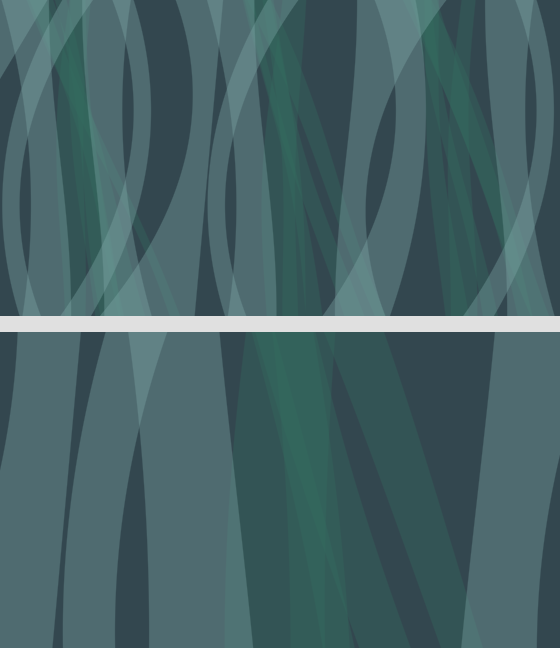
Top: the whole. Bottom: its middle third, enlarged.
A WebGL 2 fragment shader for this background:

```glsl
#version 300 es
precision highp float;

uniform vec2 u_resolution;
out vec4 outColor;

const vec3 DEEP_SLATE = vec3(0.20, 0.28, 0.31);
const vec3 FERN_TINT = vec3(0.20, 0.43, 0.375);
const vec3 MIST_TINT = vec3(0.505, 0.67, 0.67);
const float FERN_ALPHA = 0.33;
const float MIST_ALPHA = 0.36;

const int FERN_CLUMPS = 3;
const int FERNS_PER_CLUMP = 5;
const float FERN_SPACING = 0.60;
const float FERN_WIDTH = 0.055;
const float FERN_SLANT = 0.11;
const float FERN_SPREAD = 0.20;

const int MIST_PAIRS = 5;
const float MIST_SPACING = 0.40;
const float MIST_BUNCHING = 0.075;
const float LENS_HALF_WIDTH = 0.018;
const float LENS_TILT = 0.15;
const float SWEEP_BEND = 0.55;
const float UPRIGHT_BEND = 0.22;
const float UPRIGHT_REACH = 0.11;
const float UPRIGHT_SWAY = 0.035;
const float HALF_PI = 1.570796;

float hash(float n) {
    return fract(sin(n * 127.1 + 3.7) * 4375.85);
}

// Smooth coverage between two edges, given in any order.
float band(float x, float edgeA, float edgeB) {
    float left = min(edgeA, edgeB);
    float right = max(edgeA, edgeB);
    float scale = u_resolution.y * 0.8;
    return clamp((x - left) * scale + 0.5, 0.0, 1.0)
         * clamp((right - x) * scale + 0.5, 0.0, 1.0);
}

// Dark green strands that fan out within each clump.
vec3 paintFerns(vec3 color, vec2 p) {
    for (int i = 0; i < FERN_CLUMPS; i++) {
        float fi = float(i);
        float center = 0.24 + FERN_SPACING * fi + 0.11 * sin(HALF_PI * fi);
        for (int j = 0; j < FERNS_PER_CLUMP; j++) {
            float fj = float(j);
            float seed = fi * 7.0 + fj;
            float slant = FERN_SLANT * fj - 0.03;
            float x = center + FERN_SPREAD * (hash(seed) - 0.5)
                    + slant * (0.55 - p.y)
                    + 0.018 * sin(4.5 * p.y + 6.0 * hash(seed + 31.0));
            float halfWidth = 0.5 * FERN_WIDTH * (0.8 + 0.8 * hash(seed + 57.0))
                            + 0.010 * sin(3.0 * p.y + seed);
            color = mix(color, FERN_TINT, FERN_ALPHA * band(p.x, x - halfWidth, x + halfWidth));
        }
    }
    return color;
}

vec3 addMist(vec3 color, float x, float edgeA, float edgeB) {
    return mix(color, MIST_TINT, MIST_ALPHA * band(x, edgeA, edgeB));
}

// Pale pairs: a sweeping ribbon crosses an upright one around a lens.
vec3 paintMist(vec3 color, vec2 p) {
    for (int i = 0; i < MIST_PAIRS; i++) {
        float fi = float(i);
        float center = 0.08 + MIST_SPACING * fi - MIST_BUNCHING * (1.0 - cos(2.0 * HALF_PI * fi * 0.5));
        float side = cos(2.7 * fi) > 0.0 ? 1.0 : -1.0;
        float loose = max(0.0, -sin(HALF_PI * fi));
        float lens = LENS_HALF_WIDTH + 0.03 * loose;

        float d = p.y - 0.5 + side * LENS_TILT;
        float sweepInner = center + side * (SWEEP_BEND * d * d - lens);
        float sweepWidth = 0.055 + 0.04 * loose + (0.1 + 0.18 * loose) * d * d;
        color = addMist(color, p.x, sweepInner, sweepInner - side * sweepWidth);

        float u = p.y - 0.5 + side * (LENS_TILT - 0.32 * loose);
        float bend = UPRIGHT_BEND + 0.35 * loose;
        float uprightInner = center + side * (lens - bend * u * u);
        float sway = UPRIGHT_SWAY * (1.0 - 2.0 * loose) * sin(3.2 * (p.y - 0.5));
        color = addMist(color, p.x, uprightInner, center + side * UPRIGHT_REACH - sway);
    }

    // Broad drifting ribbon and the slanted corner veil.
    float drift = p.y - 0.7;
    color = addMist(color, p.x, 0.61 - 0.6 * drift * drift, 0.616 + 0.09 * p.y);
    return addMist(color, p.x, -1.0, 0.15 + 0.6 * (p.y - 1.0));
}

void main() {
    vec2 p = gl_FragCoord.xy / u_resolution.y;
    vec3 color = paintFerns(DEEP_SLATE, p);
    color = paintMist(color, p);
    outColor = vec4(color, 1.0);
}
```
